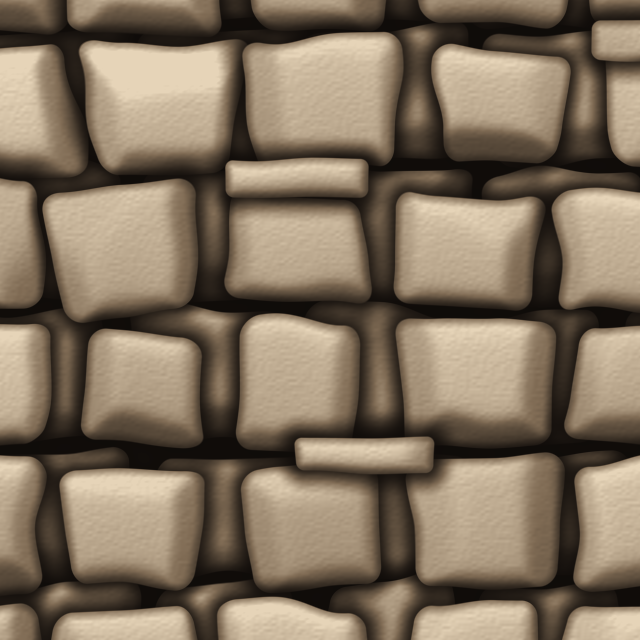
This texture is drawn by a three.js fragment shader. Its source:

```glsl
// Dry-stacked wall of chunky sandstone blocks with soft bevels and dark joints.
// Three layers of jittered cells are painted back to front; each block is a
// rounded box whose relief is a soft minimum of tilted facet planes.

varying vec2 vUv;

const vec2 CELL = vec2(0.262, 0.2175);
const vec2 WALL_ORIGIN = vec2(0.095, 0.07);
const vec3 LIGHT = vec3(-0.12, 0.46, 0.88);
const vec3 SHADOW_BROWN = vec3(0.06, 0.045, 0.035);
const vec3 CLAY = vec3(0.50, 0.42, 0.33);
const vec3 PALE_SAND = vec3(0.90, 0.83, 0.72);
const float FACET_SHARPNESS = 150.0;

// Four random values from a cell index
vec4 hash4(vec2 p) {
  vec4 h = fract(p.xyxy * vec4(0.1031, 0.1030, 0.0973, 0.1099));
  h += dot(h, h.wzxy + 33.33);
  return fract((h.xxyz + h.yzzw) * h.zywx);
}

float noise(vec2 p) {
  vec2 i = floor(p);
  vec2 f = fract(p);
  f = f * f * (3.0 - 2.0 * f);
  float low = mix(hash4(i).x, hash4(i + vec2(1.0, 0.0)).x, f.x);
  float high = mix(hash4(i + vec2(0.0, 1.0)).x, hash4(i + 1.0).x, f.x);
  return mix(low, high, f.y);
}

float roundedBox(vec2 q, vec2 extent, float radius) {
  vec2 e = abs(q) - extent + radius;
  return length(max(e, 0.0)) + min(max(e.x, e.y), 0.0) - radius;
}

// Weighted slope of a plane falling away along dir beyond inset
vec3 facet(vec2 q, vec2 dir, float inset, float slope) {
  float height = slope * (inset - dot(q, dir));
  return vec3(dir * slope, 1.0) * exp(-FACET_SHARPNESS * height);
}

// Light on the front face, four bevels and one random chipped corner
float relief(vec2 q, vec2 extent, vec4 rnd, vec4 bevel) {
  vec2 tilt = (rnd.xy - 0.5) * vec2(0.35, 0.3);
  vec4 width = bevel * vec4(0.05, 0.05, 0.045, 0.02) + vec4(0.012, 0.012, 0.015, 0.006);
  width *= extent.y / 0.1;
  float angle = 6.2832 * rnd.z;
  vec3 sum = vec3(tilt, 1.0);
  sum += facet(q, vec2(1.0, 0.0), extent.x - width.x, 1.0);
  sum += facet(q, vec2(-1.0, 0.0), extent.x - width.y, 0.9);
  sum += facet(q, vec2(0.0, -1.0), extent.y - width.z, 0.9);
  sum += facet(q, vec2(0.0, 1.0), extent.y - width.w, 0.7);
  sum += facet(q, vec2(cos(angle), sin(angle)), mix(0.015, 0.13, rnd.w), 0.65);
  vec3 normal = normalize(vec3(sum.xy / sum.z, 1.0));
  return max(dot(normal, normalize(LIGHT)), 0.0);
}

// Paints one block over the tone below it, with contact shadow around it
float paintStone(float tone, vec2 p, vec2 id, vec2 center, vec2 extent, float brightness) {
  vec4 rnd = hash4(id + 17.0);
  vec4 bevel = hash4(id + 41.0);
  vec4 pose = hash4(id + 73.0);
  vec2 q = p - center;
  float turn = (pose.x - 0.5) * 0.2 * min(1.0, extent.y / 0.08 - 0.3);
  q = mat2(cos(turn), -sin(turn), sin(turn), cos(turn)) * q;
  q.x /= 1.0 + (pose.y - 0.5) * 2.6 * q.y;
  vec2 wobble = vec2(noise(p * 11.0 + id * 3.7), noise(p * 11.0 + id * 5.3 + 9.0)) - 0.5;
  q += wobble * 0.26 * extent.y;

  float d = roundedBox(q, extent, min(0.028, extent.y * 0.45));
  float lit = relief(q, extent, rnd, bevel) * brightness * mix(0.9, 1.06, pose.z);
  lit *= mix(0.9, 1.03, smoothstep(-extent.y, extent.y, q.y));
  lit *= mix(0.55, 1.0, smoothstep(-0.002, 0.017, -d));

  tone *= mix(0.12, 1.0, smoothstep(-0.005, 0.042, d));
  return mix(tone, lit, smoothstep(0.0014, -0.0014, d));
}

// Rows run top to bottom, so lower blocks darken the feet of those above
float paintLayer(float tone, vec2 p, vec2 offset, vec2 minSize, vec2 maxSize,
                 float share, float brightness, float seed) {
  vec2 local = p - WALL_ORIGIN - offset;
  float row = floor(local.y / CELL.y);
  for (int j = 1; j >= -1; j--) {
    float y = row + float(j);
    float shift = (hash4(vec2(y + 50.0, seed)).x - 0.5) * 0.09;
    float column = floor((local.x - shift) / CELL.x);
    for (int i = -1; i <= 1; i++) {
      vec2 cell = vec2(column + float(i), y);
      vec2 id = cell + 50.0 + seed;
      vec4 rnd = hash4(id);
      if (rnd.x > share) continue;
      vec2 center = (cell + 0.5) * CELL + vec2(shift, 0.0) + WALL_ORIGIN + offset;
      center += (hash4(id + 29.0).xy - 0.5) * vec2(0.03, 0.012);
      vec2 extent = mix(minSize, maxSize, sqrt(rnd.yz));
      tone = paintStone(tone, p, id, center, extent, brightness);
    }
  }
  return tone;
}

void main() {
  // Filler blocks behind, main blocks, then a few thin slabs on the joints
  float tone = paintLayer(0.03, vUv, CELL * vec2(0.5, 0.08), vec2(0.10, 0.09), vec2(0.125, 0.11), 1.0, 0.84, 7.0);
  tone = paintLayer(tone, vUv, vec2(0.0), vec2(0.085, 0.08), vec2(0.123, 0.106), 1.0, 1.0, 113.0);
  tone = paintLayer(tone, vUv, CELL * vec2(0.1, 0.5), vec2(0.09, 0.025), vec2(0.115, 0.031), 0.12, 0.95, 211.0);

  // Fine pebbled grain, embossed from above
  vec2 grain = vUv * vec2(150.0, 215.0);
  tone *= 1.0 + 0.075 * (noise(grain) - noise(grain + vec2(-0.3, 0.7)));

  vec3 color = mix(SHADOW_BROWN, CLAY, clamp(tone * 2.0, 0.0, 1.0));
  color = mix(color, PALE_SAND, clamp(tone * 2.0 - 1.0, 0.0, 1.0));
  gl_FragColor = vec4(color, 1.0);
}
```
